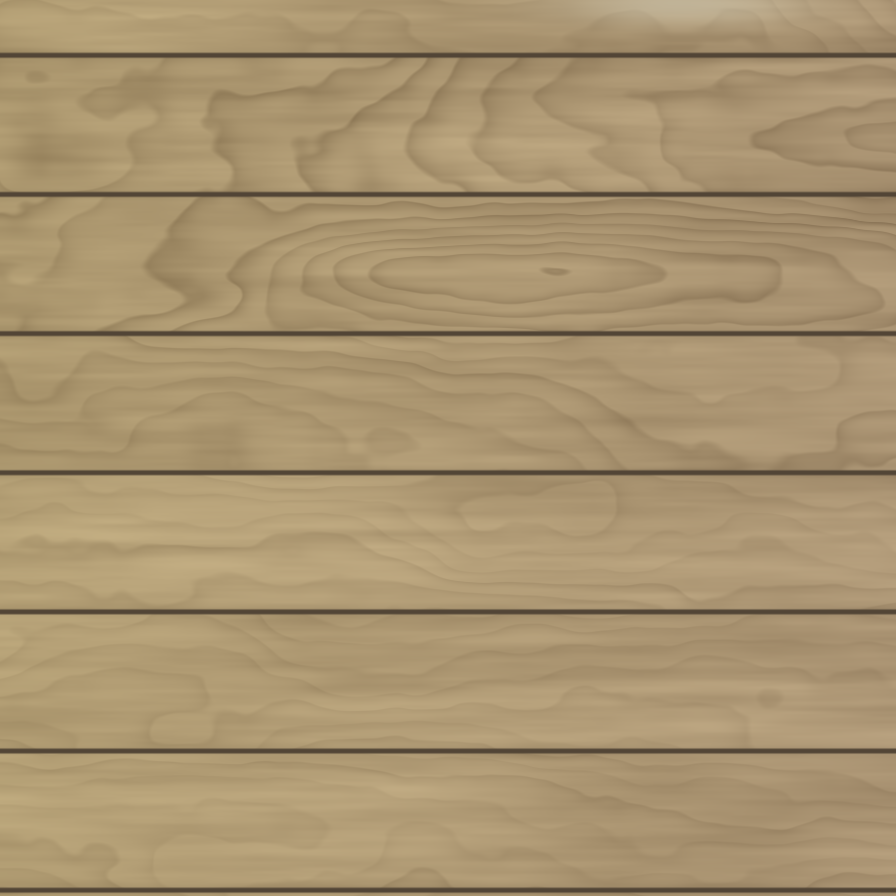
Reproduce this texture procedurally as a three.js fragment shader.

```glsl
varying vec2 vUv;

#define PLANK_HEIGHT 0.1553
#define FIRST_GROOVE 0.0065
#define GROOVE_CORE 0.0012
#define GROOVE_EDGE 0.0042
#define RING_DEPTH 0.56
#define STREAK_DEPTH 0.42
#define BLOTCH_DEPTH 0.45
#define BASE_TONE 0.58
#define DARK_WOOD vec3(0.57, 0.49, 0.36)
#define LIGHT_WOOD vec3(0.77, 0.69, 0.535)
#define GROOVE_COLOR vec3(0.32, 0.27, 0.21)
#define GLARE_COLOR vec3(0.80, 0.77, 0.68)

float hash(vec2 p) {
  vec3 q = fract(vec3(p.xyx) * 0.1031);
  q += dot(q, q.yzx + 33.33);
  return fract((q.x + q.y) * q.z);
}

float noise(vec2 p) {
  vec2 cell = floor(p);
  vec2 f = fract(p);
  f = f * f * f * (f * (f * 6.0 - 15.0) + 10.0);
  float low = mix(hash(cell), hash(cell + vec2(1.0, 0.0)), f.x);
  float high = mix(hash(cell + vec2(0.0, 1.0)), hash(cell + 1.0), f.x);
  return mix(low, high, f.y);
}

float fbm(vec2 p) {
  float sum = 0.0;
  float weight = 0.57;
  for (int i = 0; i < 3; i++) {
    sum += weight * noise(p);
    p = p * 2.03 + 19.7;
    weight *= 0.5;
  }
  return sum;
}

// Growth ring phase: flat grain blended with nested arches
float ringPhase(float x, float v, float row, float figure) {
  vec2 seed = vec2(row * 17.3 + 40.0, row * 9.1 + 60.0);
  float warp = noise(vec2(x * 4.0, v * 1.5) + seed) - 0.5;
  float wobble = noise(vec2(x * 15.0, v * 4.0) + seed.yx) - 0.5;
  float ripple = noise(vec2(x * 38.0, v * 9.0) + seed) - 0.5;
  float center = fract(row * 0.37 + 0.14);
  float arches = length(vec2((x - center) * 1.7, v - 0.45)) * 6.0;
  float flatGrain = v * 5.0 + x * 0.8;
  return mix(flatGrain, arches, figure) + warp * mix(3.2, 4.2, figure)
       + wobble * 0.9 + ripple * 0.22 + 20.0;
}

// Each ring darkens slowly, then ends in a crisp line
float ringTone(float phase, float row) {
  float r = fract(phase);
  float strength = mix(0.45, 1.0, hash(vec2(floor(phase), row + 31.0)));
  return 1.4 * strength * pow(r, 2.6) * (1.0 - smoothstep(0.86, 1.0, r));
}

void main() {
  float x = vUv.x;
  float y = vUv.y;
  float across = (y - FIRST_GROOVE) / PLANK_HEIGHT;
  float row = floor(across);
  float v = fract(across);

  // Figured planks lie in the upper half
  float figure = exp(-0.6 * (row - 4.4) * (row - 4.4));
  float contrast = mix(0.42, 1.0, figure);
  float rings = ringTone(ringPhase(x, v, row, figure), row);

  // Fine fibres and broad stains
  vec2 seed = vec2(row * 23.0 + 50.0, row * 11.0 + 70.0);
  float streak = fbm(vec2(x * 5.0, v * 11.0) + seed) - 0.5;
  float fibre = noise(vec2(x * 9.0, v * 26.0) + seed.yx) - 0.5;
  float blotch = fbm(vec2(x * 2.6, v * 1.6) + seed * 1.7) - 0.5;

  float tone = BASE_TONE - RING_DEPTH * contrast * rings;
  tone += STREAK_DEPTH * streak + 0.09 * fibre + BLOTCH_DEPTH * blotch;
  tone += 0.10 * (hash(vec2(row + 12.0, 5.0)) - 0.5);

  // Soft room light, warmer toward the lower left
  tone += 0.14 * (1.0 - x) * (1.0 - y) - 0.06 * x;
  tone -= 0.10 * smoothstep(0.12, 0.0, x) * y;
  vec3 color = mix(DARK_WOOD, LIGHT_WOOD, clamp(tone, -0.1, 1.15));
  color *= mix(vec3(1.01, 1.01, 0.97), vec3(1.0, 0.985, 1.01), x);

  // Glare on the top plank
  vec2 g = (vUv - vec2(0.76, 0.995)) / vec2(0.13, 0.022);
  color = mix(color, GLARE_COLOR, 0.6 * exp(-dot(g, g)));

  // Grooves with a faint rounded shade beside them
  float d = min(v, 1.0 - v) * PLANK_HEIGHT;
  color *= 1.0 - 0.10 * exp(-d / 0.004);
  float groove = 1.0 - smoothstep(GROOVE_CORE, GROOVE_EDGE, d);
  color = mix(color, GROOVE_COLOR, groove);

  gl_FragColor = vec4(color, 1.0);
}
```
